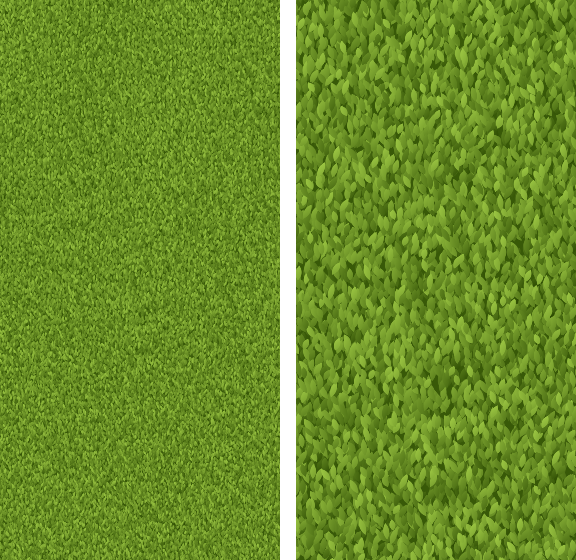
Left, the full canvas; right, a detail of the centre.
Give the GLSL for this texture, as a Shadertoy shader.

```glsl
// Short dense lawn seen from above: layers of small leaning blades.
// Each layer scatters one tapered blade per grid cell, and the layers
// grow lighter from the shaded ground up to the sunlit tips.

float hash(vec2 p) {
    return fract(sin(dot(p, vec2(127.1, 311.7))) * 43758.5453);
}

// x: coverage of the blade, y: shading over its surface
vec2 blade(vec2 q, float lean, float halfLength, float soft) {
    float c = cos(lean), s = sin(lean);
    q = vec2(c * q.x - s * q.y, s * q.x + c * q.y);
    float along = q.y / halfLength;
    float halfWidth = 0.36 * (1.0 - along * along);
    float cover = 1.0 - smoothstep(-soft, soft, abs(q.x) - halfWidth);
    return vec2(cover, 0.13 * along - 0.25 * q.x);
}

void mainImage(out vec4 fragColor, in vec2 fragCoord) {
    // The canvas is 100 units wide
    vec2 p = fragCoord / iResolution.x * 100.0;
    float soft = 50.0 / iResolution.x;
    float light = -0.1;

    // Paint the layers from the ground up
    for (int layer = 0; layer < 4; layer++) {
        float height = float(layer) / 3.0;
        vec2 cellSize = vec2(1.0, 1.5);
        vec2 shift = vec2(0.37, 0.61) * float(layer);
        vec2 g = p / cellSize + shift;

        for (int j = -1; j <= 1; j++) {
            for (int i = -1; i <= 1; i++) {
                vec2 cell = floor(g) + vec2(i, j);
                vec2 seed = cell + 17.3 * float(layer);
                vec2 root = cell + vec2(hash(seed), hash(seed + 5.2));
                float lean = (hash(seed + 9.7) - 0.5) * 1.3;
                float halfLength = mix(0.65, 1.05, hash(seed + 13.1));
                vec2 b = blade((g - root) * cellSize, lean, halfLength, soft);
                float tone = mix(0.26, 0.69, height)
                           + 0.85 * (hash(seed + 21.4) - 0.5) + b.y;
                light = mix(light, tone, b.x);
            }
        }
    }

    // From deep shade to sunlit green
    vec3 shade = vec3(0.25, 0.38, 0.05);
    vec3 sunlit = vec3(0.54, 0.70, 0.22);
    vec3 color = mix(shade, sunlit, clamp(light, -0.4, 1.25));
    fragColor = vec4(max(color, 0.0), 1.0);
}
```
